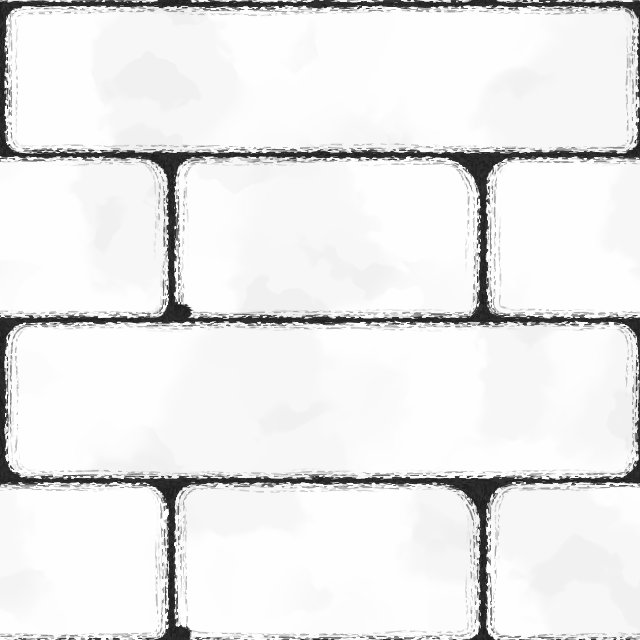
Write a WebGL 2 fragment shader that draws this pattern.

```glsl
#version 300 es
precision highp float;
// Whitewashed brick wall with rough charcoal joints: long single bricks alternate with split courses.

uniform vec2 u_resolution;
out vec4 fragColor;

vec3 hash3(vec2 cell) {
    vec3 h = fract(cell.xyx * vec3(0.1031, 0.1030, 0.0973));
    h += dot(h, h.yzx + 33.33);
    return fract((h.xxy + h.yzz) * h.zyx);
}

// Cellular noise: random tone per cell, blended across borders
float cellTone(vec2 p) {
    vec2 base = floor(p);
    float total = 0.0, weights = 0.0;
    for (int y = -1; y <= 1; y++) {
        for (int x = -1; x <= 1; x++) {
            vec2 cell = base + vec2(x, y);
            vec3 h = hash3(cell + 57.0);
            float w = exp(-10.0 * length(cell + h.xy - p));
            total += w * h.z;
            weights += w;
        }
    }
    return total / weights;
}

// Layered sines, roughly -1 to 1
float wobble(float t, float seed) {
    return 0.5 * sin(t * 19.0 + seed * 4.1) + 0.3 * sin(t * 47.0 + seed * 7.3)
         + 0.2 * sin(t * 113.0 + seed * 2.7);
}

float blob(vec2 p, vec2 radius) {
    return (length(p / radius) - 1.0) * min(radius.x, radius.y);
}

void main() {
    vec2 p = gl_FragCoord.xy / u_resolution;
    float pixel = 1.0 / min(u_resolution.x, u_resolution.y);

    // Course and brick bounds
    float joints[6] = float[6](-0.004, 0.249, 0.5, 0.758, 0.9935, 1.245);
    int row = 0;
    for (int i = 1; i < 5; i++) if (p.y > joints[i]) row = i;
    bool isLong = row % 2 == 1;
    vec2 spanX = isLong ? vec2(0.003, 1.003)
               : p.x < 0.268 ? vec2(-0.245, 0.268)
               : p.x < 0.755 ? vec2(0.268, 0.755) : vec2(0.755, 1.268);
    vec2 low = vec2(spanX.x, joints[row]);
    vec2 high = vec2(spanX.y, joints[row + 1]);
    float seed = float(row) * 3.7 + spanX.x * 9.0;

    // Depth inside the rounded brick, negative in the joint
    vec2 local = p - 0.5 * (low + high);
    vec2 halfSize = 0.5 * (high - low) - vec2(0.0055, 0.0038);
    bool isMiddle = abs(spanX.x - 0.268) < 0.01;
    float radius = row == 3 ? 0.025 : isLong ? 0.037 : local.y < 0.0 ? 0.024
                 : isMiddle ? (local.x > 0.0 ? 0.066 : 0.034) : 0.045;
    vec2 q = abs(local) - halfSize + radius;
    float depth = radius - length(max(q, 0.0)) - min(max(q.x, q.y), 0.0);
    float onSide = smoothstep(-0.03, 0.02, q.x - q.y);

    // Fine charcoal grain, stretched along the nearest edge
    float grain = mix(cellTone(p * vec2(170.0, 430.0)), cellTone(p * vec2(400.0, 210.0)), onSide);
    float along = p.x + p.y;

    // Continuous joint, with a knot at mid-wall and a clot in one lower corner
    float inkEdge = depth - 0.0009 * wobble(along, seed);
    for (int i = 0; i < 5; i++)
        inkEdge = min(inkEdge, blob(p - vec2(0.503, joints[i]), vec2(0.022, 0.006)));
    if (!isLong)
        inkEdge = min(inkEdge, blob(p - vec2(0.278, low.y + 0.012), vec2(0.021, 0.014)));
    float ink = 1.0 - smoothstep(-pixel, pixel, inkEdge - 0.0045 * (grain - 0.38));

    // Thin sketch strokes that follow the outline, fading inward
    for (int i = 0; i < 6; i++) {
        float k = float(i);
        float offset = 0.0025 + k * mix(0.0017, 0.0035, onSide)
                     + (0.0012 + 0.0004 * k) * wobble(along * 0.7, seed + k * 1.9);
        float line = 1.0 - smoothstep(0.0002, 0.0005 + 1.3 * pixel, abs(depth - offset));
        float presence = smoothstep(-0.2, 0.5, wobble(along * 0.35, seed * 2.0 + k * 5.3) + 0.4 - 0.11 * k);
        float broken = smoothstep(0.25, 0.8, grain);
        ink = max(ink, line * presence * broken * 0.95 * pow(0.78, k));
    }

    // Pale wash stains with ragged borders
    vec2 warped = p + 0.018 * vec2(wobble(p.y * 0.8, seed), wobble(p.x * 0.8, seed + 2.0))
                + 0.022 * (cellTone(p * 45.0) - 0.5);
    float broad = cellTone(warped * vec2(6.0, 5.0) + seed);
    float small = cellTone(warped * vec2(11.0, 15.0) + seed * 2.0);
    float stain = 0.028 * smoothstep(0.45, 0.72, broad)
                + 0.022 * smoothstep(0.66, 0.8, small) * smoothstep(0.2, 0.6, broad);

    vec3 paper = vec3(0.996 - stain);
    vec3 charcoal = vec3(0.11 + 0.09 * grain);
    fragColor = vec4(mix(paper, charcoal, ink), 1.0);
}
```
